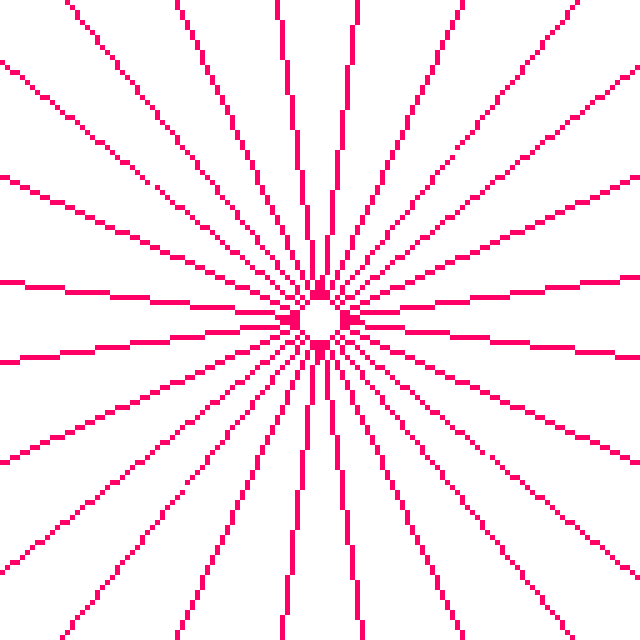
A WebGL 2 fragment shader for this background:

```glsl
#version 300 es
precision highp float;
// Sunburst of stair-stepped pink rays around an empty hub on white.

uniform vec2 u_resolution;
out vec4 fragColor;

const vec3 PAPER = vec3(1.0);
const vec3 RAY_COLOR = vec3(1.0, 0.0, 0.4);
const float GRID = 128.0;        // cells across the canvas
const float RIM = 63.5;          // outermost cell center, in cells from the middle
const int RAYS = 3;              // rays on each side of each axis
const int SAMPLES = 3;           // edge smoothing samples per pixel side

// Ray starts (along the axis, away from it) and offsets at the rim, in cells.
const vec2 START[RAYS] = vec2[](vec2(4.5, 0.5), vec2(4.5, 1.5), vec2(3.5, 2.5));
const float RIM_LEFT[RAYS] = float[](8.5, 28.5, 50.5);
const float RIM_RIGHT[RAYS] = float[](7.5, 28.5, 51.5);

// Turns a cell into the quarter that faces along +x.
vec2 foldQuarter(vec2 cell) {
    vec2 q = abs(cell.x) >= abs(cell.y) ? cell : vec2(cell.y, -cell.x);
    return q.x < 0.0 ? -q : q;
}

// 1 where the cell lies on a ray: one lit cell per step along the axis.
float rayMask(vec2 cell) {
    vec2 q = foldQuarter(cell);
    float mask = 0.0;
    for (int i = 0; i < RAYS; i++) {
        float rimOffset = q.y > 0.0 ? RIM_LEFT[i] : RIM_RIGHT[i];
        float slope = (rimOffset - START[i].y) / (RIM - START[i].x);
        float rayOffset = START[i].y + slope * (q.x - START[i].x);
        float onRay = step(abs(rayOffset - abs(q.y)), 0.4999);
        mask = max(mask, onRay * step(START[i].x - 0.25, q.x));
    }
    return mask;
}

void main() {
    float canvasSize = min(u_resolution.x, u_resolution.y);
    float coverage = 0.0;

    // Average over the pixel so cell edges stay smooth at any size.
    for (int j = 0; j < SAMPLES; j++) {
        for (int i = 0; i < SAMPLES; i++) {
            vec2 jitter = (vec2(i, j) + 0.5) / float(SAMPLES) - 0.5;
            vec2 p = (gl_FragCoord.xy + jitter - 0.5 * u_resolution) / canvasSize;
            coverage += rayMask(floor(p * GRID) + 0.5);
        }
    }
    coverage /= float(SAMPLES * SAMPLES);

    fragColor = vec4(mix(PAPER, RAY_COLOR, coverage), 1.0);
}
```
